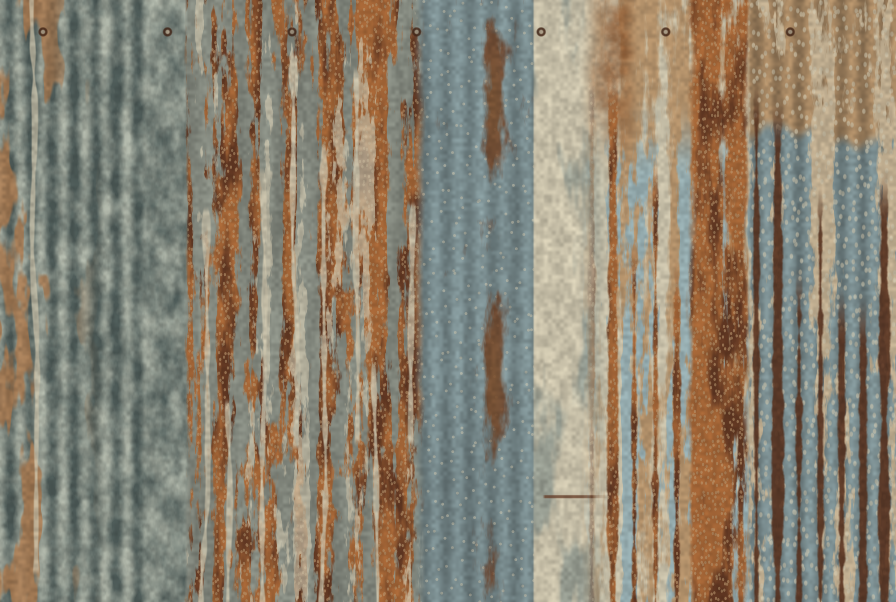
Give the GLSL for this texture, as a WebGL 1 fragment shader.

```glsl
precision highp float;
// Weathered corrugated metal sheets with rust runs, peeling paint and pale drips.
uniform vec2 u_resolution;

const vec3 STEEL = vec3(0.53, 0.55, 0.51);
const vec3 SHADOW = vec3(0.29, 0.34, 0.33);
const vec3 BLUE = vec3(0.46, 0.53, 0.54);
const vec3 CREAM = vec3(0.77, 0.74, 0.65);
const vec3 OCHRE = vec3(0.69, 0.56, 0.41);
const vec3 RUST = vec3(0.63, 0.39, 0.21);
const vec3 UMBER = vec3(0.37, 0.21, 0.13);
const float PITCH = 0.0238;

float hash(vec2 p) {
  vec3 q = fract(p.xyx * 0.1031);
  q += dot(q, q.yzx + 33.33);
  return fract((q.x + q.y) * q.z);
}

float noise(vec2 p) {
  vec2 i = floor(p), f = fract(p);
  f *= f * (3.0 - 2.0 * f);
  return mix(mix(hash(i), hash(i + vec2(1, 0)), f.x),
             mix(hash(i + vec2(0, 1)), hash(i + 1.0), f.x), f.y);
}

float fbm(vec2 p) {
  float sum = 0.0, amp = 0.533;
  for (int i = 0; i < 4; i++) {
    sum += amp * noise(p);
    p = p * 2.03 + 17.3;
    amp *= 0.5;
  }
  return sum;
}

// Cellular noise: distance to the nearest scattered point.
float cells(vec2 p) {
  float d = 1.0;
  for (int j = -1; j <= 1; j++)
    for (int i = -1; i <= 1; i++) {
      vec2 c = floor(p) + vec2(i, j);
      d = min(d, length(c + vec2(hash(c), hash(c + 71.7)) - p));
    }
  return d;
}

float band(float x, float a, float b, float soft) {
  return smoothstep(a - soft, a + soft, x) - smoothstep(b - soft, b + soft, x);
}

float ridge(float x, float start, float pitch) {
  return 0.5 - 0.5 * cos(6.28318 * (x - start) / pitch);
}

// Long vertical stains, broken by finer grain.
float streaks(vec2 q, float density, float seed) {
  return 0.68 * fbm(q * vec2(density, 1.6) + seed) + 0.32 * fbm(q * vec2(110, 28) + seed);
}

vec3 rustColor(vec2 q) {
  vec3 c = mix(UMBER, RUST, smoothstep(0.27, 0.6, fbm(q * vec2(48, 11))));
  return mix(c, OCHRE, 0.6 * smoothstep(0.35, 0.15, cells(q * vec2(130, 95))));
}

// One rust run per corrugation, each with its own width and top.
float rustRuns(vec2 uv, float start, float top) {
  float id = floor((uv.x - start) / PITCH + 0.5);
  float d = abs(uv.x - start - id * PITCH) + 0.005 * (fbm(uv * 40.0) - 0.5);
  float w = mix(0.0015, 0.0055, hash(vec2(id, 3))) * (0.5 + noise(vec2(id * 9.0, uv.y * 7.0)));
  float end = top - 0.4 * hash(vec2(id, 8));
  return smoothstep(w + 0.0015, w - 0.0015, d) * smoothstep(end + 0.05, end - 0.05, uv.y);
}

float drip(vec2 uv, float x, float top, float bottom, float seed) {
  float d = abs(uv.x - x - 0.008 * (noise(vec2(seed, uv.y * 5.0)) - 0.5));
  float bulb = band(uv.y, top - 0.06, top, 0.02);
  float w = 0.001 + 0.003 * noise(vec2(seed + 9.0, uv.y * 24.0)) + 0.0015 * bulb;
  return smoothstep(0.0012, -0.0012, d - w) * band(uv.y, bottom, top, 0.008);
}

vec3 galvanized(vec2 uv, vec2 q) {
  float mottle = fbm(q * vec2(48, 26)) - 0.4 - 0.25 * cells(q * 50.0);
  float light = mix(ridge(uv.x, 0.011, PITCH), 0.65, smoothstep(0.158, 0.17, uv.x));
  vec3 c = mix(SHADOW, STEEL * 1.25, clamp(0.12 + 0.62 * light + 1.1 * mottle, 0.0, 1.0));
  float peel = smoothstep(0.56, 0.62, fbm(q * vec2(22, 6) + 4.0)) * smoothstep(0.12, 0.04, uv.x);
  c = mix(c, mix(RUST, OCHRE, 0.4), 0.8 * peel);
  return mix(c, CREAM, 0.75 * drip(uv, 0.038, 1.1, 0.05, 2.0));
}

vec3 rusted(vec2 uv, vec2 q) {
  vec3 c = STEEL * (0.82 + 0.26 * fbm(q * vec2(45, 5)));
  c = mix(c, rustColor(q), smoothstep(0.46, 0.54, streaks(q, 52.0, 12.0)));
  c = mix(c, CREAM, 0.7 * smoothstep(0.59, 0.64, streaks(q, 36.0, 47.0)));
  float run = 0.0;
  for (int i = 0; i < 8; i++) {
    float k = float(i), top = 0.25 + 0.75 * hash(vec2(k, 4));
    float x = 0.215 + 0.034 * k + 0.014 * hash(vec2(k, 6));
    run = max(run, drip(uv, x, top, top - 0.3 - 0.5 * hash(vec2(k, 2)), k * 7.0));
  }
  return mix(c, CREAM, run * (0.65 + 0.3 * noise(q * 60.0)));
}

vec3 bluePanel(vec2 uv, vec2 q) {
  vec3 c = BLUE * (0.78 + 0.2 * ridge(uv.x, 0.473, 0.0255) + 0.2 * fbm(q * vec2(20, 5)));
  c = mix(c, CREAM, 0.5 * smoothstep(0.14, 0.06, cells(q * 42.0)));
  float stain = 0.0;
  for (int i = 0; i < 3; i++) {
    vec2 d = (uv - vec2(0.551, 0.83 - 0.46 * float(i))) / vec2(0.013, 0.14);
    stain += exp(-dot(d, d));
  }
  float bite = stain + 1.1 * (fbm(q * vec2(70, 24)) - 0.5);
  return mix(c, mix(UMBER, RUST * 0.75, stain), 0.85 * smoothstep(0.25, 0.75, bite));
}

vec3 creamPanel(vec2 uv, vec2 q) {
  vec3 c = mix(CREAM, STEEL * 1.1, smoothstep(0.48, 0.64, fbm(q * vec2(20, 6))));
  float seam = band(uv.x, 0.607, 0.686, 0.002) * smoothstep(0.004, 0.001, abs(uv.y - 0.175));
  return mix(c * (0.94 + 0.14 * cells(q * vec2(45, 28))), UMBER, 0.75 * seam);
}

vec3 stainedPanel(vec2 uv, vec2 q) {
  float low = smoothstep(0.84, 0.7, uv.y);
  vec3 c = mix(CREAM, OCHRE, smoothstep(0.42, 0.6, streaks(q, 40.0, 21.0)));
  c = mix(c, BLUE * 1.25, low * smoothstep(0.46, 0.54, streaks(q, 45.0, 60.0)));
  float wash = band(uv.x, 0.65, 0.705, 0.01) * (1.0 - low) * fbm(q * 35.0);
  c = mix(c, RUST * 0.85, wash);
  float solid = band(uv.x + 0.014 * (fbm(q * vec2(30, 12)) - 0.5), 0.771, 0.833, 0.004);
  solid *= smoothstep(0.28, 0.42, streaks(q, 45.0, 3.0));
  return mix(c, rustColor(q), max(rustRuns(uv, 0.684, 0.9), solid));
}

vec3 peeledPanel(vec2 uv, vec2 q) {
  float low = smoothstep(0.79, 0.76, uv.y + 0.05 * (noise(q * vec2(40, 3)) - 0.5));
  vec3 c = mix(OCHRE * 0.9, BLUE, low) * (0.85 + 0.25 * ridge(uv.x, 0.868, PITCH));
  c = mix(c, mix(CREAM, OCHRE, 0.4), smoothstep(0.51, 0.59, streaks(q, 30.0, 83.0)));
  c = mix(c, CREAM, 0.6 * smoothstep(0.3, 0.12, cells(q * vec2(75, 50))));
  return mix(c, UMBER * 0.9, 0.9 * rustRuns(uv, 0.868, 0.85));
}

void main() {
  vec2 uv = gl_FragCoord.xy / u_resolution;
  vec2 scale = vec2(u_resolution.x / u_resolution.y, 1), q = uv * scale;
  float edge = uv.x + 0.006 * (fbm(q * vec2(4, 16)) - 0.5);

  // Sheets from left to right.
  vec3 c = mix(galvanized(uv, q), rusted(uv, q), smoothstep(0.206, 0.211, edge));
  c = mix(c, bluePanel(uv, q), smoothstep(0.462, 0.476, edge));
  c = mix(c, creamPanel(uv, q), smoothstep(0.594, 0.597, uv.x));
  c = mix(c, stainedPanel(uv, q), smoothstep(0.645, 0.685, edge));
  c = mix(c, peeledPanel(uv, q), smoothstep(0.833, 0.839, edge));

  // Row of nail heads.
  for (int i = 0; i < 7; i++) {
    float d = length((uv - vec2(0.048 + 0.139 * float(i), 0.947)) * scale);
    c = mix(c, UMBER * 0.7, 0.85 * smoothstep(0.009, 0.006, d));
    c = mix(c, CREAM, 0.7 * smoothstep(0.005, 0.002, d));
  }
  gl_FragColor = vec4(c * (0.91 + 0.18 * noise(q * 150.0)), 1);
}
```
